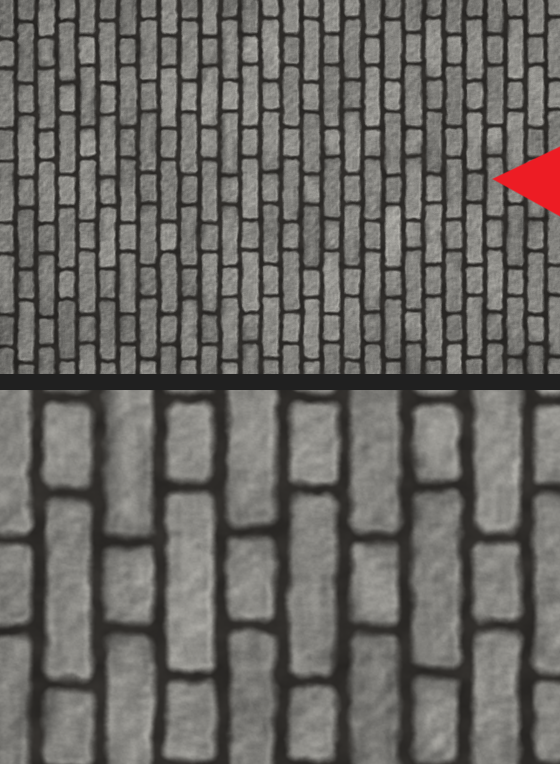
Top: the whole. Bottom: its middle third, enlarged.
This texture is drawn by a Shadertoy shader. Its source:

```glsl
// Upright grey stone paving: columns of alternating long and short blocks, with a red wedge at the right.

const float COLUMN_WIDTH = 0.0545;   // in canvas heights
const float PERIOD = 4.55;           // one long plus one short block, in column widths
const float LONG_PITCH = 3.06;
const vec3 STONE_TINT = vec3(1.0, 0.992, 0.96);
const vec3 JOINT_COLOR = vec3(0.165, 0.157, 0.147);
const vec3 WEDGE_COLOR = vec3(0.93, 0.11, 0.14);

float hash(vec2 p) {
    return fract(sin(dot(p, vec2(127.1, 311.7))) * 43758.545);
}

float noise(vec2 p) {
    vec2 i = floor(p), f = fract(p);
    f = f * f * (3.0 - 2.0 * f);
    return mix(mix(hash(i), hash(i + vec2(1, 0)), f.x),
               mix(hash(i + vec2(0, 1)), hash(i + vec2(1, 1)), f.x), f.y);
}

float fbm(vec2 p) {
    float sum = 0.0, amplitude = 0.5;
    for (int i = 0; i < 4; i++) {
        sum += amplitude * noise(p);
        p = p * 2.03 + 17.3;
        amplitude *= 0.5;
    }
    return sum / 0.9375;
}

float roundedBox(vec2 p, vec2 halfSize, float radius) {
    vec2 q = abs(p) - halfSize + radius;
    return length(max(q, 0.0)) + min(max(q.x, q.y), 0.0) - radius;
}

// Wedge opening to the right, its tip at the origin
float wedge(vec2 p, float upperSlope, float lowerSlope) {
    return max((p.y - upperSlope * p.x) / length(vec2(1.0, upperSlope)),
               (-p.y - lowerSlope * p.x) / length(vec2(1.0, lowerSlope)));
}

// Signed distance to the nearest block; also gives its local position and identity
float block(vec2 p, out vec2 local, out vec2 id) {
    float column = floor(p.x);
    float start = 3.3 - 0.007 * column - 0.5 * PERIOD * mod(column, 2.0);
    float y = p.y - start + 0.16 * (hash(vec2(column, 3.7)) - 0.5);
    float row = floor(y / PERIOD);
    y -= row * PERIOD;

    float split = LONG_PITCH + 0.16 * (hash(vec2(column, row)) - 0.5);
    float isShort = step(split, y);
    float pitch = mix(split, PERIOD - split, isShort);
    id = vec2(column, 2.0 * row + isShort);
    local = vec2(fract(p.x) - 0.5, y - isShort * split - 0.5 * pitch);

    float narrowing = 0.03 * hash(id + 9.1);
    vec2 halfSize = vec2(0.425 - narrowing, 0.5 * pitch - 0.06);
    return roundedBox(local, halfSize, 0.13 + 0.1 * hash(id + 5.3));
}

vec3 paving(vec2 p) {
    // Uneven, chipped outlines
    vec2 bend = vec2(noise(p * 0.9), noise(p * 0.9 + 40.0)) - 0.5;
    vec2 chips = vec2(noise(p * 4.0 + 7.0), noise(p * 4.0 + 61.0)) - 0.5;
    vec2 local, id;
    float d = block(p + 0.07 * bend + 0.07 * chips, local, id);
    d += 0.07 * (fbm(p * 5.0 + 23.0) - 0.5);

    // Stone tone: per block, broad stains, fine grain and relief lit from the upper left
    vec2 grainPos = p * 4.5 + 11.0 * hash(id);
    float grain = fbm(grainPos);
    float relief = grain - fbm(grainPos + vec2(0.35, 0.35));
    float tone = 0.53 + 0.09 * (hash(id + 2.7) - 0.5);
    tone += 0.11 * (fbm(p * 0.45) - 0.5) + 0.13 * (grain - 0.5) + 0.13 * relief;

    // Worn rim: bright on the right and lower sides
    float rim = smoothstep(0.08, 0.0, abs(d + 0.12));
    tone += 0.05 * rim * smoothstep(-0.3, 0.4, local.x + 0.25 * local.y);

    // Soot spreading from the joints
    float soot = smoothstep(0.45, 0.8, fbm(p * 0.8 + 31.0));
    tone *= 1.0 - 0.3 * soot * smoothstep(-0.4, 0.0, d);

    vec3 joint = JOINT_COLOR * (0.8 + 0.5 * fbm(p * 3.0));
    float cover = smoothstep(0.05, -0.11, d);
    return mix(joint, tone * STONE_TINT, cover);
}

void mainImage(out vec4 fragColor, in vec2 fragCoord) {
    vec2 p = fragCoord / iResolution.y;
    vec2 uv = fragCoord / iResolution.xy;

    // Columns run downward from the top edge
    vec2 grid = vec2(p.x, 1.0 - p.y) / COLUMN_WIDTH + vec2(0.213, 0.0);
    vec3 color = paving(grid);

    // Gentle darkening toward the corners and the bottom
    vec2 c = uv - vec2(0.53, 0.55);
    color *= 1.04 - 0.28 * dot(c, c);

    // Red wedge entering from the right edge
    float pointer = wedge(p - vec2(1.3164, 0.5215), 0.479, 0.553);
    float pixel = 1.0 / iResolution.y;
    color = mix(color, WEDGE_COLOR, smoothstep(pixel, -pixel, pointer));

    fragColor = vec4(color, 1.0);
}
```
